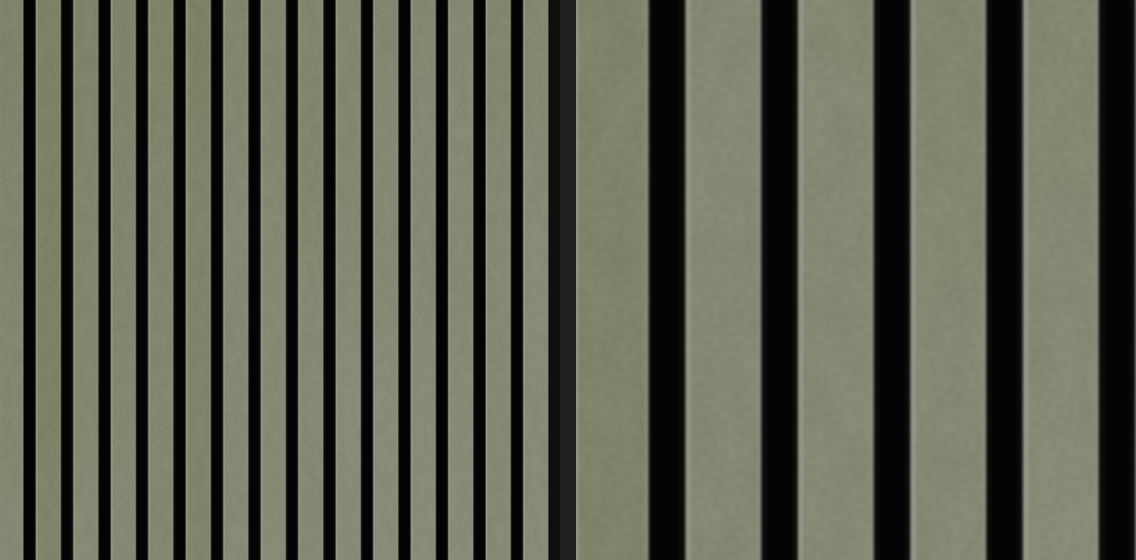
Left, the full canvas; right, a detail of the centre.
Reproduce this pattern procedurally as a Shadertoy shader.

```glsl
vec2 hashGradient(vec2 cell) {
    vec3 p = fract(cell.xyx * vec3(0.1031, 0.1030, 0.0973));
    p += dot(p, p.yzx + 33.33);
    float angle = 6.2832 * fract((p.x + p.y) * p.z);
    return vec2(cos(angle), sin(angle));
}

float gradientNoise(vec2 p) {
    vec2 i = floor(p), f = p - i;
    vec2 w = f * f * f * (f * (f * 6.0 - 15.0) + 10.0);
    float a = dot(hashGradient(i), f);
    float b = dot(hashGradient(i + vec2(1, 0)), f - vec2(1, 0));
    float c = dot(hashGradient(i + vec2(0, 1)), f - vec2(0, 1));
    float d = dot(hashGradient(i + vec2(1, 1)), f - vec2(1, 1));
    return mix(mix(a, b, w.x), mix(c, d, w.x), w.y);
}

float softLine(float x, float halfWidth, float blur) {
    return 1.0 - smoothstep(halfWidth, halfWidth + blur, abs(x));
}

vec3 slatColor(vec2 uv, float slatId) {
    // Olive at the upper left, paler and greyer toward the lower right
    float grey = 0.34 + 0.4 * (uv.x - 0.5) - 0.4 * (uv.y - 0.5);
    grey += 0.3 * gradientNoise(uv * vec2(4.0, 3.0) + 7.0);
    grey += 0.22 * hashGradient(vec2(slatId, 5.0)).x;
    vec3 paint = mix(vec3(0.485, 0.508, 0.400), vec3(0.540, 0.560, 0.490), clamp(grey, 0.0, 1.0));

    // Mottling and fine grain
    float mottle = gradientNoise(uv * vec2(60.0, 32.0));
    float grain = gradientNoise(uv * 210.0 + 31.0);
    return paint + 0.018 * mottle + 0.022 * grain;
}

void mainImage(out vec4 fragColor, in vec2 fragCoord) {
    vec2 uv = fragCoord / iResolution.xy;

    // Slats repeat across, with x measured from each slat's centre
    float column = uv.x * 14.936 + 0.212;
    float slatId = floor(column);
    float x = fract(column) - 0.5;
    float edge = abs(x) - 0.3425;
    float blur = max(0.022, 14.936 / iResolution.x);

    // Faintly lit groove floor, warmer at the far right
    vec3 groove = vec3(0.012, 0.012, 0.011);
    groove += 0.03 * softLine(edge - 0.02, 0.015, 0.03) * (0.6 + 0.4 * hashGradient(vec2(slatId, 2.0)).y);
    groove += vec3(0.055, 0.040, 0.035) * smoothstep(0.976, 0.985, uv.x);

    // Pale bevel on the left and a weaker one on the right
    vec3 slat = slatColor(uv, slatId);
    slat = mix(slat, vec3(0.59, 0.60, 0.56), 0.65 * softLine(x + 0.308, 0.012, blur));
    slat = mix(slat, vec3(0.54, 0.55, 0.51), 0.45 * softLine(x - 0.312, 0.010, blur));
    slat *= 1.0 - 0.2 * smoothstep(-0.03, 0.0, edge);

    float cover = 1.0 - smoothstep(-blur, blur, edge);
    fragColor = vec4(mix(groove, slat, cover), 1.0);
}
```
